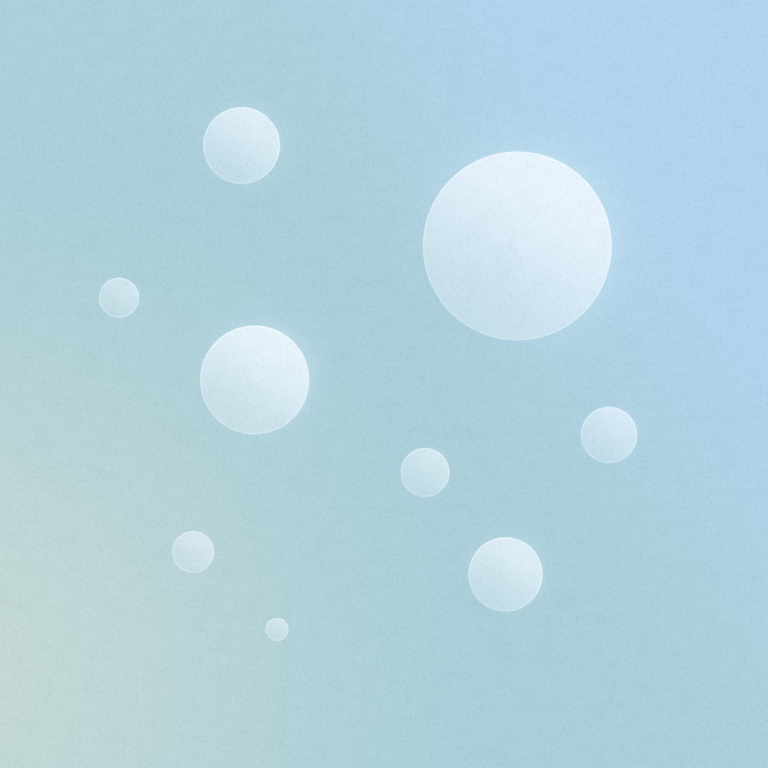
Reproduce this background procedurally as a Shadertoy shader.

```glsl
const vec3 TEAL = vec3(0.667, 0.806, 0.845);
const vec3 SKY = vec3(0.695, 0.825, 0.930);
const vec3 SAGE = vec3(0.765, 0.845, 0.835);
const vec3 BUBBLE_LIGHT = vec3(0.925, 0.963, 0.992);
const vec3 GLOW_COLOR = vec3(0.800, 0.910, 0.970);

const vec2 SKY_AXIS = vec2(0.80, 0.60);
const vec2 SAGE_CENTER = vec2(-0.08, 0.12);
const float SAGE_RADIUS = 0.72;
const vec2 LIGHT_DIR = vec2(0.45, 0.89);
const vec2 GLOW_DIR = vec2(0.80, 0.60);
const float GLOW_STRENGTH = 0.42;
const float GLOW_WIDTH = 0.20;
const float RIM_WIDTH = 0.0016;
const float RIM_STRENGTH = 0.16;
const float GRAIN_SCALE = 230.0;
const float GRAIN_STRENGTH = 0.030;
const float MOTTLE_SCALE = 42.0;
const float MOTTLE_STRENGTH = 0.012;

// Bubble centre (xy) and radius (z)
const int BUBBLE_COUNT = 9;
const vec3 BUBBLES[BUBBLE_COUNT] = vec3[BUBBLE_COUNT](
    vec3(0.3145, 0.8105, 0.0503), vec3(0.6735, 0.6797, 0.1232),
    vec3(0.1550, 0.6122, 0.0265), vec3(0.3314, 0.5052, 0.0712),
    vec3(0.5534, 0.3848, 0.0322), vec3(0.7930, 0.4336, 0.0370),
    vec3(0.6582, 0.2520, 0.0487), vec3(0.2513, 0.2812, 0.0276),
    vec3(0.3607, 0.1803, 0.0154));

vec2 hash2(vec2 p) {
    vec3 q = fract(p.xyx * vec3(0.1031, 0.1030, 0.0973));
    q += dot(q, q.yzx + 33.33);
    return fract((q.xx + q.yz) * q.zy);
}

// Distance to the nearest scattered cell point
float cellular(vec2 p) {
    vec2 cell = floor(p);
    vec2 local = fract(p);
    float nearest = 2.0;
    for (int y = -1; y <= 1; y++) {
        for (int x = -1; x <= 1; x++) {
            vec2 offset = vec2(x, y);
            vec2 delta = offset + hash2(cell + offset) - local;
            nearest = min(nearest, dot(delta, delta));
        }
    }
    return sqrt(nearest);
}

vec3 backdrop(vec2 uv) {
    float sky = smoothstep(0.70, 1.22, dot(uv, SKY_AXIS));
    float sage = 1.0 - smoothstep(0.0, SAGE_RADIUS, length(uv - SAGE_CENTER));
    float topLift = 0.3 * smoothstep(0.65, 1.1, uv.y);
    vec3 color = mix(TEAL, SKY, max(sky, topLift));
    return mix(color, SAGE, sage);
}

vec3 addBubble(vec3 color, vec2 uv, vec3 bubble, float pixel) {
    vec2 offset = uv - bubble.xy;
    float radius = bubble.z;
    float dist = length(offset) - radius;
    float size = smoothstep(0.01, 0.08, radius);

    // Halo, stronger toward the upper right
    float facing = 0.5 + 0.5 * dot(normalize(offset + 1e-5), GLOW_DIR);
    float halo = exp(-max(dist, 0.0) / (GLOW_WIDTH * radius));
    color = mix(color, GLOW_COLOR, halo * facing * GLOW_STRENGTH * size);

    // Translucent body lit from above
    float light = smoothstep(-1.0, 1.0, dot(offset, LIGHT_DIR) / radius);
    float opacity = mix(mix(0.27, 0.38, size), mix(0.50, 0.88, size), light);
    float rim = RIM_STRENGTH * (1.0 - smoothstep(0.0, RIM_WIDTH, abs(dist + RIM_WIDTH)));
    float body = 1.0 - smoothstep(-0.75 * pixel, 0.75 * pixel, dist);
    return mix(color, BUBBLE_LIGHT, body * min(opacity + rim, 1.0));
}

void mainImage(out vec4 fragColor, in vec2 fragCoord) {
    vec2 uv = fragCoord / iResolution.xy;
    float pixel = 1.0 / min(iResolution.x, iResolution.y);

    vec3 color = backdrop(uv);
    for (int i = 0; i < BUBBLE_COUNT; i++) {
        color = addBubble(color, uv, BUBBLES[i], pixel);
    }

    // Paper grain and soft mottling
    color += GRAIN_STRENGTH * (0.5 - cellular(uv * GRAIN_SCALE));
    color += MOTTLE_STRENGTH * (0.5 - cellular(uv * MOTTLE_SCALE * vec2(0.8, 1.2)));
    fragColor = vec4(clamp(color, 0.0, 1.0), 1.0);
}
```
